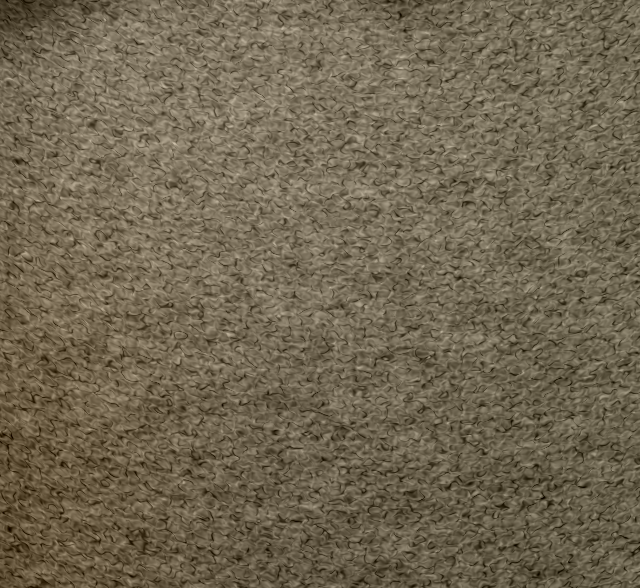
This texture is drawn by a Shadertoy shader. Its source:

```glsl
const vec3 PILE_COLOR = vec3(0.466, 0.425, 0.347);
const vec3 LIGHT_RESPONSE = vec3(1.0, 0.99, 0.97);
const vec3 WARM_SHIFT = vec3(0.016, -0.006, -0.030);
const vec3 COOL_SHIFT = vec3(-0.008, 0.002, -0.002);

const vec2 TUFT_SCALE = vec2(68.0, 98.0);    // tufts per canvas height
const vec2 FIBRE_SCALE = vec2(150.0, 205.0);
const vec2 ROW_SCALE = vec2(5.0, 27.0);
const float CLUMP_SCALE = 0.42;              // relative to the tufts
const float PATCH_SCALE = 14.0;
const float NAP_BEND = 0.28;
const float TUFT_WARP = 0.55;
const vec2 LIGHT_STEP = vec2(-0.20, 0.45);

const float CLUMP_GAIN = 0.09;
const float CREASE_DEPTH = 0.20;
const float CREASE_WIDTH = 0.17;
const float RELIEF_GAIN = 0.18;
const float FIBRE_GAIN = 0.15;
const float GLINT_GAIN = 0.13;
const float PATCH_GAIN = 0.05;
const float ROW_GAIN = 0.06;
const float LAMP_GAIN = 0.85;

float hash(vec2 p) {
    return fract(sin(dot(p, vec2(127.1, 311.7))) * 43758.5);
}

float slope(vec2 corner, vec2 offset) {
    float angle = 6.2832 * hash(corner);
    return dot(vec2(cos(angle), sin(angle)), offset);
}

// Gradient noise around zero
float noise(vec2 p) {
    vec2 i = floor(p), f = fract(p);
    vec2 u = f * f * f * (f * (f * 6.0 - 15.0) + 10.0);
    vec2 e = vec2(1.0, 0.0);
    return mix(mix(slope(i, f), slope(i + e.xy, f - e.xy), u.x),
               mix(slope(i + e.yx, f - e.yx), slope(i + e.xx, f - e.xx), u.x), u.y);
}

float pileHeight(vec2 p) {
    return 0.75 * noise(p) + 0.35 * noise(p * 1.9 + 31.4);
}

// Wool surface brightness around zero
float pile(vec2 p) {
    vec2 q = p;
    q.y -= NAP_BEND * (p.x - 0.7) * (p.x - 0.7);
    vec2 t = q * TUFT_SCALE;
    vec2 warp = vec2(noise(t * 0.9 + 7.1), noise(t * 0.9 + 43.9));
    t += TUFT_WARP * warp;

    // Tufts lit from above
    float height = pileHeight(t);
    float relief = height - pileHeight(t + LIGHT_STEP);

    // Short broken creases between tufts
    float crease = 1.0 - smoothstep(0.0, CREASE_WIDTH, abs(noise(t * 0.8 + 64.2)));
    float opening = smoothstep(-0.20, 0.30, noise(t * 0.75 + 11.0));

    float clump = noise(t * CLUMP_SCALE + 19.0);
    float fibre = noise(q * FIBRE_SCALE + warp);
    float glint = smoothstep(0.28, 0.60, noise(t * 1.3 + 83.0));

    return RELIEF_GAIN * relief
         - CREASE_DEPTH * crease * opening
         + CLUMP_GAIN * clump
         + FIBRE_GAIN * fibre
         + GLINT_GAIN * glint;
}

// Broad lamp light with shaded upper edge
float lamp(vec2 uv) {
    vec2 d = (uv - vec2(0.32, 0.82)) / vec2(0.55, 0.42);
    float light = 0.10 * exp(-dot(d, d)) - 0.025;
    light -= 0.05 * smoothstep(0.55, 0.0, uv.y);
    light -= 0.04 * smoothstep(0.14, 0.0, uv.x);
    float corner = uv.y + 0.06 - 0.38 * uv.x;
    light -= 0.25 * smoothstep(0.92, 1.06, corner);
    vec2 s = (uv - vec2(0.64, 1.02)) / vec2(0.09, 0.05);
    return LAMP_GAIN * (light - 0.17 * exp(-dot(s, s)));
}

void mainImage(out vec4 fragColor, in vec2 fragCoord) {
    vec2 uv = fragCoord / iResolution.xy;
    vec2 p = fragCoord / iResolution.y;

    // Uneven wear and faint woven rows
    float wear = PATCH_GAIN * noise(p * PATCH_SCALE + 5.0);
    float rows = ROW_GAIN * noise(p * ROW_SCALE + 17.0) * smoothstep(0.9, 0.3, uv.y);
    float light = lamp(uv);
    float contrast = 1.0 + 2.0 * min(light + 0.08, 0.0);
    float value = light + wear + rows + contrast * pile(p);

    // Warm lower left, cooler right
    float warmth = smoothstep(0.5, 0.0, uv.x) * smoothstep(1.0, 0.2, uv.y);
    vec3 color = PILE_COLOR + value * LIGHT_RESPONSE;
    color += WARM_SHIFT * warmth + COOL_SHIFT * smoothstep(0.4, 1.0, uv.x);
    fragColor = vec4(clamp(color, 0.0, 1.0), 1.0);
}
```
